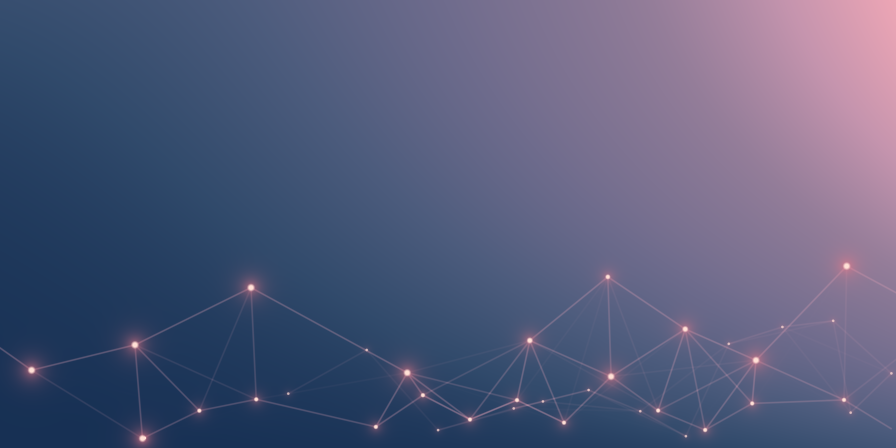
A WebGL 2 fragment shader for this background:

```glsl
#version 300 es
precision highp float;
// A dusk gradient from navy to rose above a glowing network of linked nodes.
// The sky is a colour ramp over a smooth scalar field; the nodes follow two
// wave-shaped chains plus hashed sparks, joined by distance-faded threads.

uniform vec2 u_resolution;
out vec4 fragColor;

const vec2 CANVAS = vec2(2.0, 1.0);
const int STOPS = 7;
const vec3 SKY[STOPS] = vec3[STOPS](
    vec3(0.09, 0.19, 0.33), vec3(0.19, 0.29, 0.42), vec3(0.30, 0.36, 0.49),
    vec3(0.43, 0.42, 0.55), vec3(0.58, 0.49, 0.60), vec3(0.77, 0.58, 0.68),
    vec3(0.93, 0.65, 0.71));
const vec3 THREAD = vec3(0.86, 0.62, 0.70);
const vec3 HALO = vec3(0.95, 0.48, 0.54);
const vec3 CORE = vec3(1.0, 0.88, 0.84);
const float THREAD_WIDTH = 0.0014;
const float NODE_RADIUS = 0.008;
const float CROSS_REACH = 0.4;
const float SPARK_REACH = 0.36;
const float NETWORK_TOP = 0.56;
const int UPPER_END = 10;
const int LOWER_COUNT = 13;
const int SPARKS = 14;
const float TAU = 6.2832;

float hash(float n) { return fract(sin(n * 127.1 + 3.7) * 4375.85); }

float bump(float x, float centre, float width) {
    float d = (x - centre) / width;
    return exp(-d * d);
}

vec3 sky(vec2 uv) {
    float u = uv.x, v = uv.y;
    float level = v * (0.8 + 0.4 * v) + u * v * (4.6 - 3.6 * v)
                + u * u * (1.5 + v * (1.7 + 0.6 * v));
    // Lift the violet middle and deepen the navy end
    level += 0.4 * bump(level, 2.5, 1.1) - 0.18 * bump(level, 0.6, 0.6);
    vec3 colour = SKY[0];
    for (int i = 1; i < STOPS; i++)
        colour = mix(colour, SKY[i], clamp(level - float(i - 1), 0.0, 1.0));
    return colour;
}

// Tall chain: every third node is a peak.
vec2 upperNode(float i) {
    float phase = TAU * (i - 2.0) / 3.0;
    float skew = 0.055 * sin(0.6 * (i - 4.8));
    float drift = 0.215 * bump(i, 4.4, 1.8)
                - 0.06 * sin(TAU * i / 4.0) * bump(i, 4.0, 1.6);
    return vec2(0.07 + 0.227 * i + drift,
                0.27 + 0.104 * cos(phase) + skew * sin(phase) + 0.008 * (i - 4.0));
}

// Low chain: a wave that quickens near its middle, with one wide gap.
vec2 lowerNode(float i) {
    float turns = (i - 1.6) / 2.5 + 0.4 * bump(i, 8.0, 2.0);
    float swing = 0.045 - 0.02 * bump(i, 5.5, 2.0);
    float gap = smoothstep(2.0, 3.0, i) * (0.206 - 0.022 * i)
              + 0.1 * smoothstep(11.0, 12.0, i);
    return vec2(0.318 + 0.127 * i + gap,
                0.085 + swing * cos(TAU * turns)
                + 0.035 * (bump(i, 8.0, 0.7) - bump(i, 0.0, 0.7)));
}

// Small scattered nodes, denser toward the right.
vec2 sparkNode(float i) {
    float along = (i + hash(i)) / float(SPARKS);
    return vec2(2.05 * pow(along, 0.55), 0.02 + 0.27 * hash(i + 40.0));
}

float thread(vec2 p, vec2 a, vec2 b, float pixel) {
    vec2 ab = b - a, ap = p - a;
    float d = length(ap - ab * clamp(dot(ap, ab) / dot(ab, ab), 0.0, 1.0));
    return 1.0 - smoothstep(0.0, THREAD_WIDTH + pixel, d);
}

// Returns halo strength in x and core coverage in y.
vec2 node(vec2 p, vec2 centre, float size, float pixel) {
    float d = length(p - centre), r = NODE_RADIUS * size;
    float halo = 0.75 * exp(-d / (2.0 * r)) * min(size, 1.0);
    return vec2(halo, 1.0 - smoothstep(0.35 * r, r + 0.5 * pixel, d));
}

void main() {
    vec2 uv = gl_FragCoord.xy / u_resolution;
    vec2 p = uv * CANVAS;
    float pixel = 1.0 / u_resolution.y;
    vec3 colour = sky(uv);

    if (p.y < NETWORK_TOP) {
        float threads = 0.0;
        vec2 light = vec2(0.0);

        // Upper chain and its threads down to the lower one
        for (int i = -1; i < UPPER_END; i++) {
            float k = float(i);
            vec2 a = upperNode(k);
            float strength = 0.32 * (1.0 - 0.8 * bump(k, 3.0, 0.5));
            threads += strength * thread(p, a, upperNode(k + 1.0), pixel);
            light += node(p, a, 1.15 - 0.4 * bump(k, 5.0, 1.4), pixel);
            for (int j = 0; j < LOWER_COUNT; j++) {
                vec2 b = lowerNode(float(j));
                float near = 1.0 - smoothstep(0.15, CROSS_REACH, distance(a, b));
                if (near > 0.0) threads += 0.32 * near * thread(p, a, b, pixel);
            }
        }
        // Lower chain
        for (int j = 0; j < LOWER_COUNT; j++) {
            float k = float(j);
            vec2 a = lowerNode(k);
            float large = 1.0 - step(0.5, mod(k, 8.0));
            float strength = 0.26 + 0.26 * bump(k, 5.0, 1.6);
            threads += strength * thread(p, a, lowerNode(k + 1.0), pixel);
            light += node(p, a, 0.68 + 0.42 * large, pixel);
        }
        // Sparks and their faint web
        for (int i = 0; i < SPARKS; i++) {
            vec2 a = sparkNode(float(i));
            light += 0.7 * node(p, a, 0.42, pixel);
            for (int j = i + 1; j < SPARKS; j++) {
                vec2 b = sparkNode(float(j));
                float near = 1.0 - smoothstep(0.1, SPARK_REACH, distance(a, b));
                if (near > 0.0) threads += 0.14 * near * thread(p, a, b, pixel);
            }
        }
        colour = mix(colour, THREAD, min(threads, 0.7));
        colour = mix(colour, HALO, min(light.x, 0.85));
        colour = mix(colour, CORE, min(light.y, 1.0));
    }
    fragColor = vec4(colour, 1.0);
}
```
